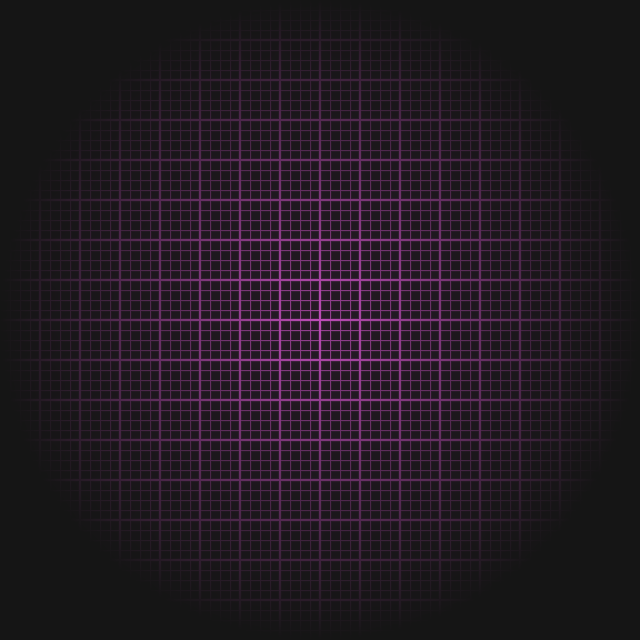
Reproduce this background procedurally as a WebGL 2 fragment shader.

```glsl
#version 300 es
precision highp float;
// A magenta graph-paper grid on near-black, lit from the centre.
// Fine and bold rules are box-filtered distances to repeated lines;
// a linear radial falloff dims the rules and a faint fill glow.

uniform vec2 u_resolution;
out vec4 fragColor;

const vec3 BACKDROP = vec3(0.083, 0.081, 0.083);
const vec3 MAGENTA = vec3(1.0, 0.385, 0.97);
const float FINE_STEP = 1.0 / 64.0;
const float BOLD_STEP = 1.0 / 16.0;
const float FINE_WIDTH = 1.0 / 512.0;
const float BOLD_WIDTH = 2.0 / 512.0;
const float LIT_RADIUS = 0.5;

// Distance on each axis to the nearest line of a repeating grid.
vec2 gridDistance(vec2 p, float spacing) {
    return abs(fract(p / spacing + 0.5) - 0.5) * spacing;
}

// Share of a pixel covered by a grid line, for either direction.
float gridCoverage(vec2 p, float spacing, float width, float pixel) {
    vec2 d = gridDistance(p, spacing);
    vec2 overlap = min(d + 0.5 * pixel, vec2(0.5 * width))
                 - max(d - 0.5 * pixel, vec2(-0.5 * width));
    vec2 cover = clamp(overlap / pixel, 0.0, 1.0);
    return max(cover.x, cover.y);
}

// Soft light spilling from the closest grid line.
float gridHalo(vec2 p, float spacing, float reach) {
    vec2 d = gridDistance(p, spacing);
    return exp(-min(d.x, d.y) / reach);
}

void main() {
    float side = min(u_resolution.x, u_resolution.y);
    vec2 p = (gl_FragCoord.xy - 0.5 * u_resolution) / side;
    float pixel = 1.0 / side;

    // Fine rules hang from their lattice by half a stroke.
    vec2 fineShift = vec2(0.5, -0.5) * FINE_WIDTH;
    float fine = gridCoverage(p - fineShift, FINE_STEP, FINE_WIDTH, pixel);
    float bold = gridCoverage(p, BOLD_STEP, BOLD_WIDTH, pixel);

    // Rules sit over a dim fill, all fading with the radius.
    float falloff = clamp(1.0 - length(p) / LIT_RADIUS, 0.0, 1.0);
    float fill = 0.06 + 0.025 * gridHalo(p, BOLD_STEP, 0.008);
    float light = max(fill, max(0.56 * fine, 0.72 * bold)) * falloff;

    fragColor = vec4(mix(BACKDROP, MAGENTA, light), 1.0);
}
```
